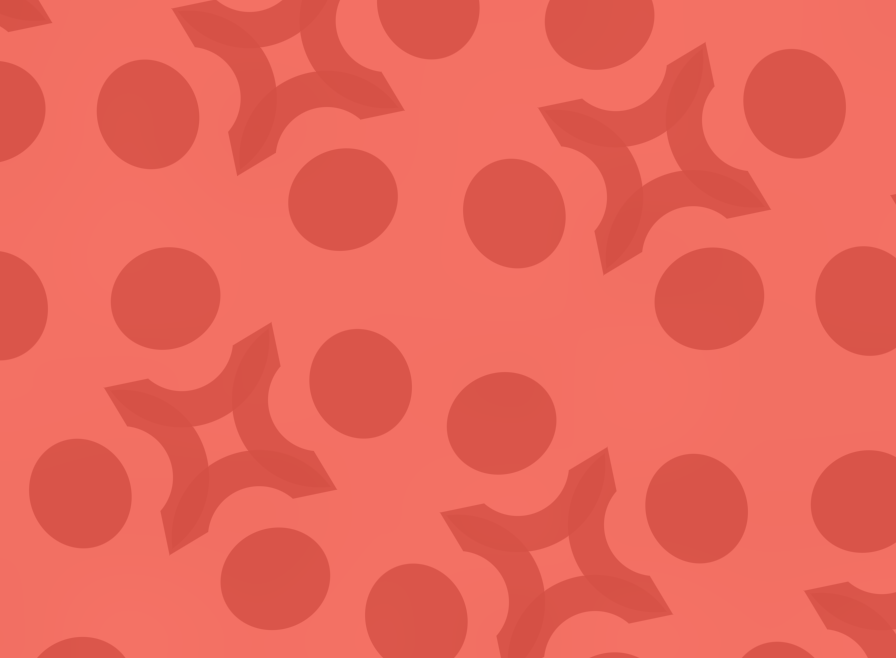
Write a WebGL 1 fragment shader that draws this pattern.

```glsl
precision highp float;
// Tilted crosses of curved bands, each ringed by four oval dots, in two coral tones.
uniform vec2 u_resolution;

float hash(vec2 cell) {
  return fract(sin(dot(cell, vec2(41.3, 289.1))) * 4375.5);
}

float valueNoise(vec2 p) {
  vec2 cell = floor(p), f = fract(p);
  f = f * f * (3.0 - 2.0 * f);
  return mix(mix(hash(cell), hash(cell + vec2(1.0, 0.0)), f.x),
             mix(hash(cell + vec2(0.0, 1.0)), hash(cell + 1.0), f.x), f.y);
}

// Slanted rows of motifs whose spacing drifts slightly from row to row.
vec2 motifCenter(float column, float row) {
  vec2 start = vec2(247.0, 51.0) + row * vec2(-58.0, 325.0)
             + row * (row - 1.0) * vec2(-8.0, 4.5);
  vec2 columnStep = vec2(308.0, 80.0) + row * vec2(-8.0, 7.0);
  vec2 oddShift = vec2(6.0, 5.0) + row * vec2(-18.0, 15.0);
  return start + column * columnStep + mod(column, 2.0) * oddShift;
}

// Rotates onto the dot axes, then folds all eight symmetric sectors into one.
vec2 foldMotif(vec2 p) {
  vec2 axis = normalize(vec2(120.0, -47.0));
  p = abs(vec2(dot(p, axis), dot(p, vec2(-axis.y, axis.x))));
  return vec2(max(p.x, p.y), min(p.x, p.y));
}

float dotDistance(vec2 q) {
  return (length((q - vec2(129.0, 0.0)) / vec2(43.4, 47.5)) - 1.0) * 45.4;
}

// Curved bands with pointed ends and a small window in the middle.
float crossDistance(vec2 q) {
  float bandRadius = length(q - vec2(91.0, 0.0));
  float along = (q.x + q.y) * 0.7071;
  float across = (q.x - q.y) * 0.7071;
  float arms = max(44.0 - bandRadius, (along + 1.41 * across - 109.0) / 1.73);
  float window = max(75.0 - bandRadius, along - 50.0);
  return max(arms, -window);
}

float coverage(float dist, float pixel) {
  return 1.0 - smoothstep(-0.8 * pixel, 0.8 * pixel, dist);
}

void main() {
  // The canvas is 564 units high, measured down from the top edge.
  float pixel = 564.0 / u_resolution.y;
  vec2 p = vec2(gl_FragCoord.x, u_resolution.y - gl_FragCoord.y) * pixel;

  float shape = 1e4;
  float overlap = 0.0;
  for (int row = 0; row < 3; row++) {
    for (int column = -1; column < 3; column++) {
      vec2 q = foldMotif(p - motifCenter(float(column), float(row)));
      float crossShape = crossDistance(q);
      shape = min(shape, min(dotDistance(q), crossShape));
      // Neighbouring bands deepen a little where they cross.
      float neighbour = length(q - vec2(0.0, 91.0)) - 75.0;
      overlap = max(overlap, coverage(max(crossShape, neighbour), pixel));
    }
  }

  vec3 ground = vec3(0.953, 0.441, 0.391);
  vec3 ink = vec3(0.855, 0.334, 0.290) - 0.016 * overlap;
  vec3 color = mix(ground, ink, coverage(shape, pixel));

  // Faint, broad unevenness in the print.
  color += 0.012 * (valueNoise(p / 110.0) - 0.5);
  gl_FragColor = vec4(color, 1.0);
}
```
